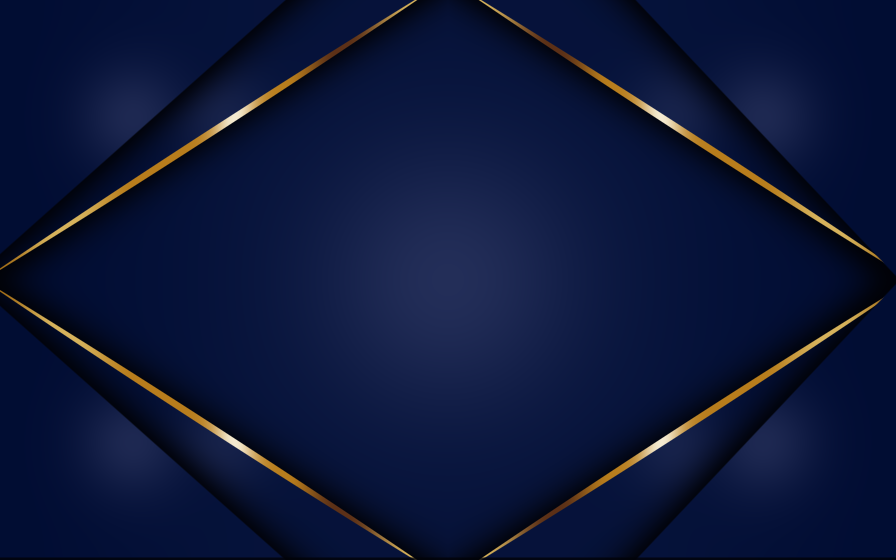
Reproduce this background procedurally as a WebGL 1 fragment shader.

```glsl
precision highp float;
// Navy diamond framed by tapered gold strips, with darker corner panels.
// The layers are half planes mirrored about both axes: each one casts a soft
// shadow inward, and gaussian glows light the middle and the corners.

uniform vec2 u_resolution;

// Colours
const vec3 NAVY = vec3(0.022, 0.072, 0.228);
const vec3 NAVY_EDGE = vec3(0.004, 0.050, 0.200);
const vec3 GLOW = vec3(0.115, 0.108, 0.118);
const vec3 SHADOW = vec3(0.004, 0.008, 0.030);
const vec3 GOLD = vec3(0.72, 0.49, 0.11);
const vec3 PALE_GOLD = vec3(0.84, 0.70, 0.36);
const vec3 BRONZE = vec3(0.36, 0.19, 0.09);
const vec3 SHINE = vec3(0.96, 0.92, 0.82);

// Layout, in canvas heights from the centre
const vec2 STRIP_TOP = vec2(0.057, 0.5);
const float STRIP_SLOPE = 0.647;
const float STRIP_END = 0.8;
const float STRIP_HALF_WIDTH = 0.0062;
const float TIP_HALF_WIDTH = 0.0012;
const vec2 LEFT_PANEL = vec2(0.290, 0.89);   // top x, slope
const vec2 RIGHT_PANEL = vec2(0.335, 1.06);
const vec2 CORNER_GLOW = vec2(0.565, 0.290);
const vec2 BAND_GLOW = vec2(0.410, 0.300);
const float SHADOW_SIZE = 0.034;
const float SHADOW_STRENGTH = 0.90;

// Distance to a falling edge, positive on the side of the centre
float edgeDistance(vec2 p, vec2 top, float slope) {
  return dot(top - p, normalize(vec2(slope, 1.0)));
}

float gaussian(vec2 offset, float size) {
  return exp(-dot(offset, offset) / (size * size));
}

float shadow(float d) {
  return SHADOW_STRENGTH * exp(-pow(max(d, 0.0) / SHADOW_SIZE, 1.4));
}

// Metal reflections along the strip
vec3 goldColor(float x) {
  vec3 color = mix(PALE_GOLD, BRONZE, smoothstep(0.06, 0.18, x));
  color = mix(color, GOLD, smoothstep(0.20, 0.29, x));
  color = mix(color, PALE_GOLD, smoothstep(0.56, 0.67, x));
  color = mix(color, GOLD * 0.9, smoothstep(0.70, 0.80, x));
  return mix(color, SHINE, exp(-pow(abs(x - 0.381) / 0.038, 2.0)));
}

void main() {
  float pixel = 1.0 / u_resolution.y;
  vec2 p = (gl_FragCoord.xy - 0.5 * u_resolution) * pixel;
  vec2 q = abs(p);
  vec2 flipped = vec2(q.x, -q.y);

  vec2 panel = p.x < 0.0 ? LEFT_PANEL : RIGHT_PANEL;
  vec2 panelTop = vec2(panel.x, 0.5);
  float stripD = edgeDistance(q, STRIP_TOP, STRIP_SLOPE);
  float panelD = edgeDistance(q, panelTop, panel.y);
  vec3 base = mix(NAVY, NAVY_EDGE, smoothstep(0.3, 0.8, q.x));

  // Inner diamond, shaded from the upper and lower edges
  vec3 color = base + GLOW * gaussian(p, 0.237);
  float light = (1.0 - shadow(stripD))
              * (1.0 - shadow(edgeDistance(flipped, STRIP_TOP, STRIP_SLOPE)));
  color = mix(SHADOW, color, light);

  // Band between the strip and the corner panel
  vec3 band = base + 0.6 * GLOW * gaussian(q - BAND_GLOW, 0.085);
  color = mix(color, band, smoothstep(pixel, -pixel, stripD));
  color = mix(color, SHADOW, shadow(panelD));
  color = mix(color, SHADOW, shadow(edgeDistance(flipped, panelTop, panel.y)));

  // Gold strip, widest halfway along
  float t = clamp((q.x - STRIP_TOP.x) / (STRIP_END - STRIP_TOP.x), 0.0, 1.0);
  float halfWidth = mix(TIP_HALF_WIDTH, STRIP_HALF_WIDTH, 4.0 * t * (1.0 - t));
  float strip = smoothstep(0.7 * pixel, -0.7 * pixel, abs(stripD) - halfWidth);
  strip *= step(STRIP_TOP.x - 0.005, q.x);
  color = mix(color, goldColor(q.x), strip);

  // Corner panel on top
  vec3 corner = base + 0.9 * GLOW * gaussian(q - CORNER_GLOW, 0.092);
  color = mix(color, corner, smoothstep(pixel, -pixel, panelD));

  // Thin dark line along the lower border
  color = mix(color, SHADOW, 0.8 * smoothstep(-0.494, -0.497, p.y));

  gl_FragColor = vec4(color, 1.0);
}
```
